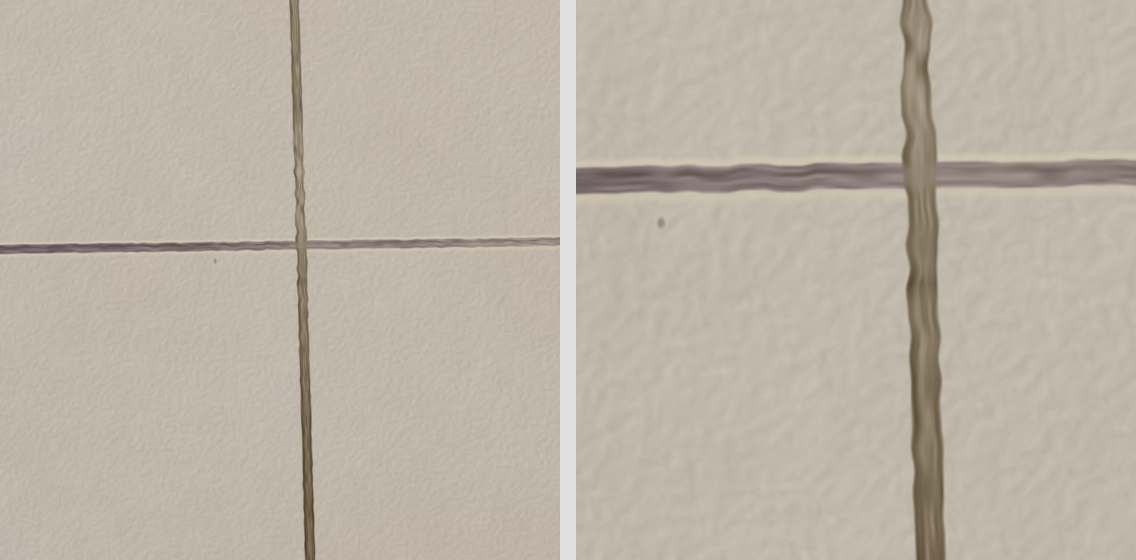
Left: the whole. Right: its middle third, enlarged.
Write a Shadertoy shader that draws this texture.

```glsl
// Four pale matte wall tiles meeting at one slightly skewed cross of worn grout.
// Value noise embosses the glaze, roughens the joint edges and stains the grout;
// the level joint is violet grey with cream rims, the upright one is brown.

float hash(vec2 cell) {
    uvec2 q = uvec2(ivec2(cell)) * uvec2(1597u, 3571u);
    uint n = (q.x ^ (q.y << 7)) * 747796u + 2891u;
    n = (n ^ (n >> 15)) * 668265u;
    n = (n ^ (n >> 13)) * 374761u;
    return float((n ^ (n >> 16)) & 65535u) / 65535.0;
}

float noise(vec2 p) {
    vec2 i = floor(p), f = fract(p);
    f = f * f * (3.0 - 2.0 * f);
    return mix(mix(hash(i), hash(i + vec2(1, 0)), f.x),
               mix(hash(i + vec2(0, 1)), hash(i + vec2(1, 1)), f.x), f.y);
}

// Coverage of a strip around d = 0 with soft edges.
float strip(float d, float halfWidth, float soft) {
    return 1.0 - smoothstep(halfWidth - soft, halfWidth + soft, abs(d));
}

// Glaze: broad tone drift plus a fine, obliquely lit relief.
vec3 tileColor(vec2 uv) {
    vec2 p = uv * 155.0 + 1.5 * noise(uv * 60.0);
    float relief = noise(p) - noise(p + vec2(0.6, -0.45));
    relief += 0.5 * (noise(p * 1.9 + 40.0) - noise(p * 1.9 + vec2(40.7, 39.6)));
    float drift = noise(uv * 4.0 + 7.0) - 0.5;
    vec3 color = vec3(0.75, 0.717, 0.667) + 0.032 * relief;
    color += drift * vec3(0.010, 0.014, 0.018);
    color += 0.012 * (noise(uv * 28.0) - 0.5);
    return color - 0.012 * (1.0 - uv.y) + 0.006;
}

// Level joint: dark violet at the left, fading to warm grey at the right.
vec3 levelGrout(vec2 uv, float d) {
    float streak = noise(vec2(uv.x * 65.0, d * 420.0 + 20.0));
    vec3 color = mix(vec3(0.46, 0.405, 0.415), vec3(0.60, 0.55, 0.52),
                     smoothstep(0.0, 1.0, uv.x + 0.25 * (noise(vec2(uv.x * 14.0, 3.0)) - 0.5)));
    color += 0.14 * (streak - 0.5);
    return color - 0.07 * strip(d - 0.003, 0.0018, 0.0018);
}

// Upright joint: stained brown, with a pale chipped stretch above the crossing.
vec3 uprightGrout(vec2 uv, float d) {
    float streak = noise(vec2(d * 480.0 + 30.0, uv.y * 48.0));
    float chipped = smoothstep(0.54, 0.64, uv.y) * (1.0 - smoothstep(0.74, 0.81, uv.y));
    vec3 color = mix(vec3(0.45, 0.39, 0.305), vec3(0.56, 0.51, 0.43),
                     smoothstep(0.1, 0.6, uv.y));
    color += 0.13 * (streak - 0.5);
    color -= 0.06 * strip(uv.y - 0.81, 0.02, 0.03);
    color -= 0.10 * strip(uv.y - 0.498, 0.006, 0.010);
    color += chipped * vec3(0.13, 0.13, 0.14) * (noise(vec2(d * 190.0, uv.y * 75.0)) - 0.2);
    // Shadowed flanks, deepest on the left.
    color -= 0.13 * smoothstep(0.002, 0.0075, -d);
    return color - 0.09 * smoothstep(0.003, 0.008, d);
}

void mainImage(out vec4 fragColor, in vec2 fragCoord) {
    vec2 uv = fragCoord / iResolution.xy;
    float soft = 0.0009 + 0.6 / min(iResolution.x, iResolution.y);

    // Signed distances to the skewed joint centres, with worn edges.
    float dLevel = uv.y - mix(0.5545, 0.5685, uv.x);
    float dUpright = uv.x - mix(0.5540, 0.5255, uv.y);
    dLevel += 0.0018 * (noise(vec2(uv.x * 90.0, 11.0)) - 0.5);
    float rough = mix(0.0016, 0.0042, strip(uv.y - 0.6, 0.12, 0.08));
    dUpright += rough * (noise(vec2(5.0 + sign(dUpright) * 2.0, uv.y * 75.0)) - 0.5);

    vec3 color = tileColor(uv);

    // A lone pinhole in the glaze.
    float pinhole = length((uv - vec2(0.384, 0.534)) * vec2(1.0, 0.7));
    color -= 0.16 * (1.0 - smoothstep(0.0008, 0.0008 + 2.0 * soft, pinhole));

    // Cream rims, then the level joint.
    float rim = strip(dLevel - 0.0100, 0.0022, 0.0022) + 0.75 * strip(dLevel + 0.0105, 0.0028, 0.0028);
    color = mix(color, vec3(0.82, 0.79, 0.69), 0.75 * rim);
    float levelWidth = mix(0.0080, 0.0072, uv.x);
    color = mix(color, levelGrout(uv, dLevel), strip(dLevel, levelWidth, soft));

    // The upright joint runs over the level one, blending where they cross.
    vec3 brown = uprightGrout(uv, dUpright);
    brown = mix(brown, vec3(0.57, 0.52, 0.45), 0.6 * strip(dLevel, 0.006, 0.004));
    float uprightWidth = mix(0.0092, 0.0083, uv.y);
    color = mix(color, brown, strip(dUpright, uprightWidth, soft));

    fragColor = vec4(clamp(color, 0.0, 1.0), 1.0);
}
```
